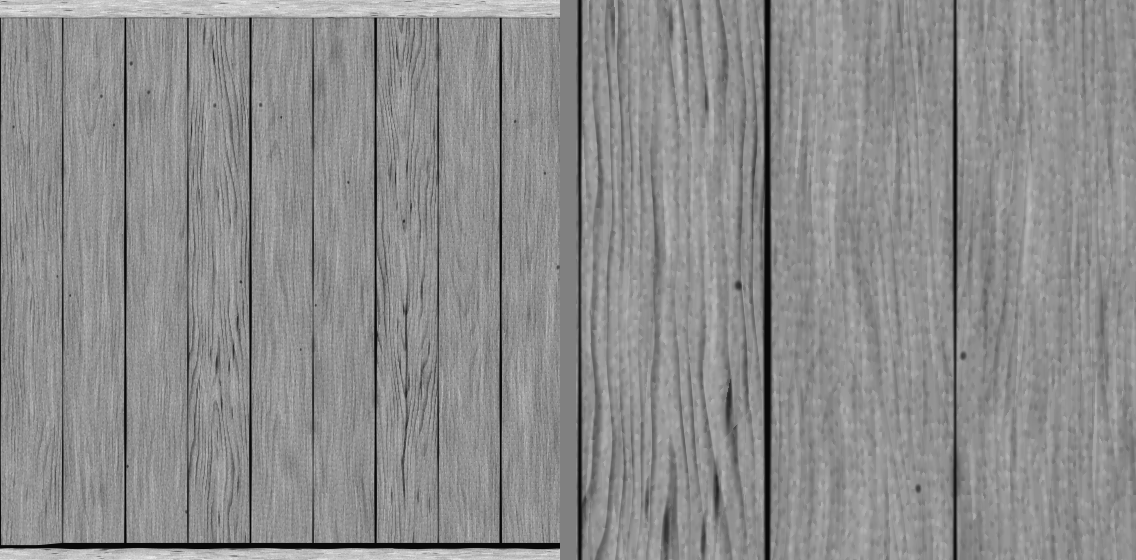
Left: the whole. Right: its middle third, enlarged.
A three.js fragment shader for this texture:

```glsl
// Nine weathered grey vertical planks with dark gaps, between pale horizontal rails.
#define PITCH 0.1117
#define THIN_GAP 0.0009
#define THICK_GAP 0.0019
#define RAIL_TOP 0.0205
#define PLANK_BOTTOM 0.0305
#define PLANK_TOP 0.9685
#define SOFT 0.0011
#define RINGS 14.0
#define PLANK_GREY 0.565
#define RAIL_GREY 0.77
#define GAP_GREY 0.03

varying vec2 vUv;

float hash(vec2 p) {
  return fract(sin(dot(p, vec2(127.1, 311.7))) * 43758.5);
}

// Cellular noise: distance to the nearest point, and that point's random id
vec2 cell(vec2 p) {
  vec2 base = floor(p);
  vec2 nearest = vec2(9.0, 0.0);
  for (int j = -1; j <= 1; j++) {
    for (int i = -1; i <= 1; i++) {
      vec2 c = base + vec2(float(i), float(j));
      vec2 point = c + vec2(hash(c), hash(c + 17.3));
      float d = length(p - point);
      if (d < nearest.x) nearest = vec2(d, hash(c + 41.9));
    }
  }
  return nearest;
}

// Cells of random light or dark tone that fade towards their borders
float grain(vec2 p) {
  vec2 c = cell(p);
  return (c.y - 0.5) * (1.0 - smoothstep(0.0, 0.8, c.x));
}

// Soft dark spots of mixed size, kept only in the given share of the cells
float spots(vec2 p, float radius, float share) {
  vec2 c = cell(p);
  float size = radius * (0.5 + 0.5 * fract(c.y * 57.0));
  return (1.0 - smoothstep(size * 0.2, size, c.x)) * step(1.0 - share, c.y);
}

// Nested arches: straight sides that meet on a wandering heart line
float growthRings(float side, float y, float id, float warp) {
  float slope = 12.0 * sin(id * 1.2);
  float phase = RINGS * sqrt(side * side + 0.003) - slope * y;
  phase += 0.45 * sin(y * 13.0 + id * 5.0) + 0.16 * sin(y * 37.0 + side * 9.0 + id);
  phase += 0.5 * sin(side * 13.0 + id * 2.0) + 0.07 * sin(y * 91.0 + side * 31.0) + warp;
  float f = fract(phase);
  return smoothstep(0.45, 0.88, f) * (1.0 - smoothstep(0.9, 1.0, f));
}

float plankGrey(vec2 p, float id, float u) {
  vec2 q = p + vec2(0.0, id * 3.7);
  q.x += 0.0015 * sin(q.y * 21.0) + 0.0007 * sin(q.y * 57.0 + q.x * 40.0);
  float coarse = mod(id, 3.0) < 0.5 ? (id < 0.5 ? 0.35 : 1.0) : 0.08;
  float heart = 0.45 + 0.05 * sin(p.y * 5.0 + id * 2.0) + 0.012 * sin(p.y * 29.0 + id);
  float side = u - heart;

  // Broad streaks, fibres and fine speckle
  float grey = PLANK_GREY + 0.015 * (hash(vec2(id, 4.0)) - 0.5);
  grey += 0.035 * grain(q * vec2(52.0, 2.5)) + 0.09 * grain(q * vec2(130.0, 4.0));
  grey += 0.16 * grain(q * vec2(290.0, 13.0)) + 0.15 * grain(q * vec2(350.0, 210.0));

  // Growth rings, worn away in patches
  float wear = smoothstep(0.2, 0.7, cell(q * vec2(34.0, 6.0)).x);
  float warp = 0.5 * grain(q * vec2(40.0, 7.0));
  float rings = growthRings(side, p.y, id, warp);
  grey -= (rings * (0.25 + 0.75 * wear) - 0.14) * mix(0.06, 0.2, coarse);
  grey += 0.012 * exp(-side * side * 40.0);

  // Short checks, gathered near the heart, then rare knots and smudges
  float checkShare = 0.06 + 0.22 * coarse * exp(-side * side * 14.0);
  grey -= 0.24 * spots(q * vec2(140.0, 15.0), 0.4, checkShare) * (0.3 + 0.7 * coarse);
  grey -= 0.3 * spots(q * vec2(34.0, 24.0), 0.15, 0.035);
  grey -= 0.05 * spots(q * vec2(22.0, 12.0), 0.6, 0.05);

  // Long split down the heart of the seventh plank
  float splitSpan = smoothstep(0.07, 0.14, p.y) * (1.0 - smoothstep(0.35, 0.62, p.y));
  float split = 1.0 - smoothstep(0.006, 0.026, abs(side + 0.01 * sin(p.y * 47.0)));
  grey -= 0.33 * split * splitSpan * step(abs(id - 6.0), 0.5);
  return grey;
}

float railGrey(vec2 p) {
  p.y += 0.0015 * sin(p.x * 17.0) + 0.0006 * sin(p.x * 49.0);
  float grey = RAIL_GREY + 0.16 * grain(p * vec2(7.0, 120.0));
  grey += 0.22 * grain(p * vec2(40.0, 320.0)) + 0.12 * grain(p * vec2(300.0, 330.0));
  return grey - 0.28 * spots(p * vec2(30.0, 190.0), 0.4, 0.14);
}

void main() {
  vec2 p = vUv;
  float column = (p.x - 0.0005) / PITCH;
  float id = clamp(floor(column), 0.0, 8.0);
  float u = column - id;
  float grey = plankGrey(p, id, u);

  // Gaps alternate thin and thick, with grime along the plank edges
  float seam = floor(column + 0.5);
  float seamDist = abs(column - seam) * PITCH;
  float halfGap = mod(seam, 2.0) < 0.5 ? THICK_GAP : THIN_GAP;
  halfGap *= seam < 0.5 || seam > 8.5 ? 0.5 : 1.0;
  halfGap += 0.0003 * sin(p.y * 23.0 + seam * 4.0);
  float grime = spots(vec2(seam * 5.0 + seamDist * 60.0, p.y * 18.0), 0.5, 0.2);
  grey -= 0.04 * exp(-seamDist / 0.003) + 0.22 * grime * exp(-seamDist / 0.0035);
  grey = mix(GAP_GREY, grey, smoothstep(halfGap - SOFT, halfGap + SOFT, seamDist));

  // Shadow under the upper rail and the dark slot above the lower one
  grey *= 1.0 - 0.3 * smoothstep(PLANK_TOP - 0.003, PLANK_TOP, p.y);
  float slotTop = PLANK_BOTTOM - 0.004 * (1.0 - smoothstep(0.06, 0.12, p.x));
  grey = mix(GAP_GREY, grey, smoothstep(slotTop - SOFT, slotTop + SOFT, p.y));

  // Both rails are halves of one board that wraps around
  float wobble = 0.0006 * sin(p.x * 31.0) + 0.0004 * sin(p.x * 83.0);
  float below = RAIL_TOP + wobble - p.y;
  float above = p.y - PLANK_TOP - wobble * 0.5;
  float inside = max(below, above);
  float rail = railGrey(vec2(p.x, fract(p.y + 0.5)));
  rail -= 0.2 * exp(-max(inside, 0.0) / 0.0022);
  grey = mix(grey, rail, smoothstep(-SOFT, SOFT, inside));

  gl_FragColor = vec4(vec3(clamp(grey, 0.0, 1.0)), 1.0);
}
```
